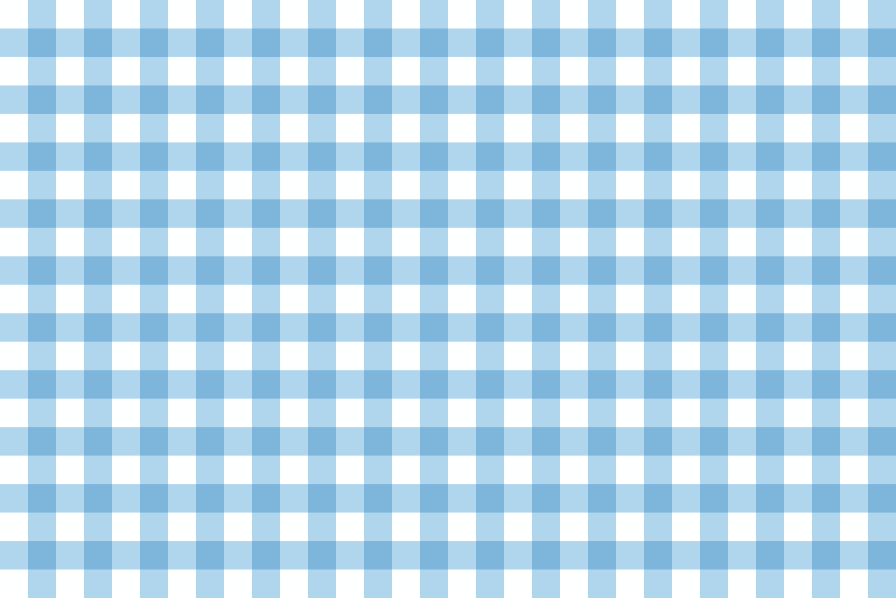
A Shadertoy shader for this pattern:

```glsl
// Blue and white gingham check: crossing translucent bands on white cloth.

const vec2 REPEATS = vec2(16.0, 10.5);   // checks across and down
const float BAND_START = 0.5;            // each repeat: white gap, then band

const vec3 CLOTH  = vec3(0.995, 1.0, 1.0);
const vec3 SINGLE = vec3(0.69, 0.84, 0.93);
const vec3 DOUBLE = vec3(0.49, 0.71, 0.86);

// Total band length between 0 and x, with one repeat per unit.
vec2 bandIntegral(vec2 x, float start) {
    return floor(x) * (1.0 - start) + max(fract(x) - start, 0.0);
}

// Box-filtered band coverage on each axis.
vec2 bandCoverage(vec2 x, vec2 filterWidth, float start) {
    vec2 halfWidth = 0.5 * filterWidth;
    return (bandIntegral(x + halfWidth, start)
          - bandIntegral(x - halfWidth, start)) / filterWidth;
}

// Colour of the weave where vertical and horizontal bands overlap.
vec3 weaveColor(vec2 bands, vec3 cloth, vec3 single, vec3 crossing) {
    vec3 gapRow  = mix(cloth, single, bands.x);
    vec3 bandRow = mix(single, crossing, bands.x);
    return mix(gapRow, bandRow, bands.y);
}

void mainImage(out vec4 fragColor, in vec2 fragCoord) {
    vec2 repeatPos = fragCoord / iResolution.xy * REPEATS;
    vec2 pixelSize = REPEATS / iResolution.xy;

    vec2 bands = bandCoverage(repeatPos, pixelSize, BAND_START);
    fragColor = vec4(weaveColor(bands, CLOTH, SINGLE, DOUBLE), 1.0);
}
```
